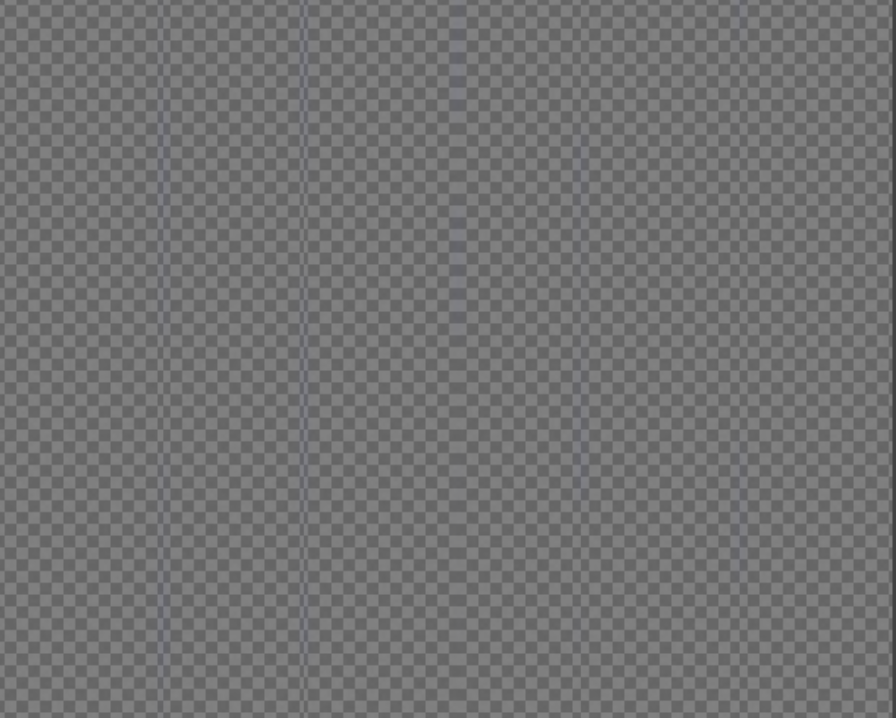
This pattern is drawn by a Shadertoy shader. Its source:

```glsl
// Fine two-grey checkerboard, about 76 cells by 61, laid in six vertical panels.
// Each panel slips sideways by part of a cell, leaving narrow or wide columns
// at the seams; faint grain, a cool seam tint and a dark right edge add wear.

float hash(vec2 p) {
    vec3 q = fract(vec3(p.xyx) * 0.1031);
    q += dot(q, q.yzx + 33.33);
    return fract((q.x + q.y) * q.z);
}

float noise(vec2 p) {
    vec2 i = floor(p), f = fract(p);
    f = f * f * (3.0 - 2.0 * f);
    return mix(mix(hash(i), hash(i + vec2(1, 0)), f.x),
               mix(hash(i + vec2(0, 1)), hash(i + vec2(1, 1)), f.x), f.y);
}

// Square wave: +1 on even cells, -1 on odd ones, with soft steps
float squareWave(float x, float soft) {
    float f = fract(x);
    float side = 1.0 - 2.0 * mod(floor(x), 2.0);
    return side * clamp(min(f, 1.0 - f) / soft, 0.0, 1.0);
}

void mainImage(out vec4 fragColor, in vec2 fragCoord) {
    // Cell units, rows counted downward from the top edge
    vec2 uv = fragCoord / iResolution.xy;
    vec2 cell = vec2(uv.x, 1.0 - uv.y) * vec2(76.2, 60.9);
    float soft = max(0.08, 38.1 / iResolution.x);

    // Panel seams and the sideways slip gained at each one
    float seams[5] = float[5](13.89, 25.84, 38.89, 49.4, 62.9);
    float slips[5] = float[5](0.91, 1.3, -0.5, 0.59, 0.51);

    // Columns, blended from panel to panel across the seams
    float column = cell.x - 0.4;
    float columnWave = squareWave(column, soft);
    float seamGlow = 0.0;
    for (int i = 0; i < 5; i++) {
        column += slips[i];
        float pastSeam = smoothstep(-soft, soft, cell.x - seams[i]);
        columnWave = mix(columnWave, squareWave(column, soft), pastSeam);
        float away = (cell.x - seams[i]) / 0.6;
        seamGlow += exp(-away * away);
    }

    // Rows and the two greys
    float rowWave = squareWave(cell.y - 0.43, soft);
    vec3 color = vec3(0.45 - 0.05 * columnWave * rowWave);

    // Patchy cool tint along seams and fine grain
    float patches = smoothstep(0.4, 0.9, noise(cell * vec2(0.3, 0.15)));
    color += vec3(-0.006, -0.004, 0.022) * seamGlow * patches;
    color += 0.014 * (noise(cell * 3.0) - 0.5);

    // Dark strip on the right edge
    float strip = smoothstep(-soft, soft, cell.x - 75.9);
    color = mix(color, vec3(0.26), strip);

    fragColor = vec4(color, 1.0);
}
```
